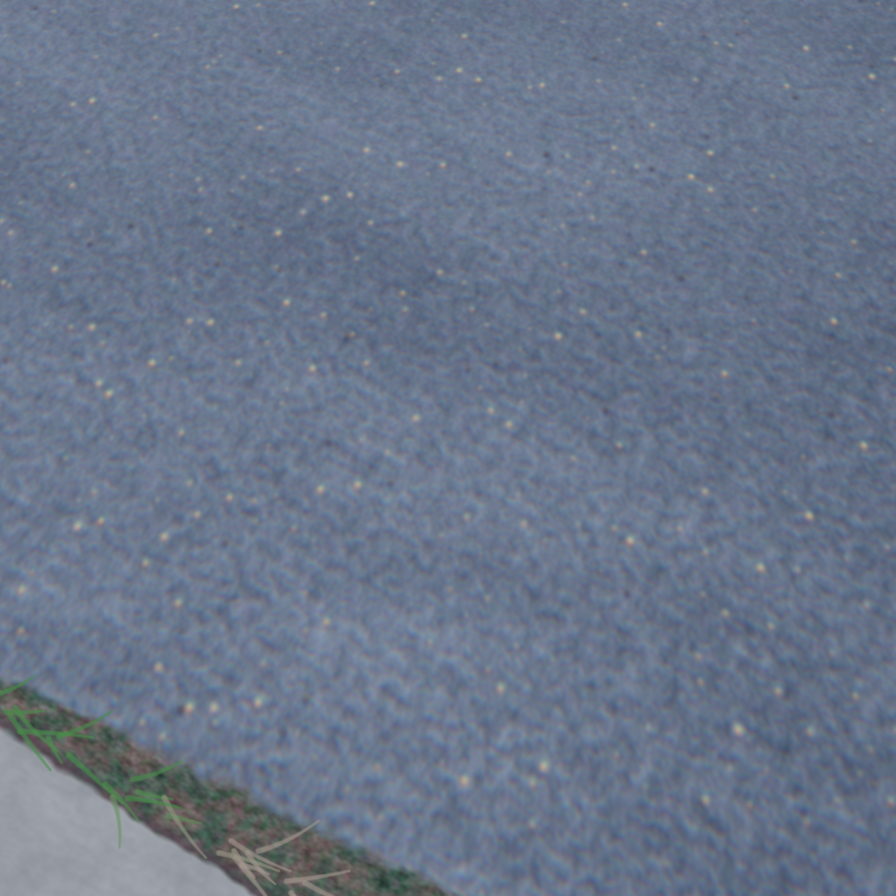
A three.js fragment shader for this texture:

```glsl
varying vec2 vUv;

const vec3 ASPHALT = vec3(0.408, 0.457, 0.543);
const vec3 DIRT_BROWN = vec3(0.40, 0.36, 0.35);
const vec3 DIRT_GREEN = vec3(0.27, 0.35, 0.32);
const vec3 KERB = vec3(0.60, 0.62, 0.65);
const vec3 KERB_RIM = vec3(0.33, 0.26, 0.32);
const vec3 FLECK = vec3(0.80, 0.74, 0.60);
const vec3 PIT = vec3(0.27, 0.26, 0.33);
const vec3 GRASS = vec3(0.28, 0.55, 0.29);
const vec3 STRAW = vec3(0.64, 0.59, 0.56);

const float GRAIN_SCALE = 82.0;
const float GRAIN_CONTRAST = 0.115;
const float GRAIN_ANGLE = 0.5;
const float BAND_CONTRAST = 0.065;
const float PERSPECTIVE = 0.5;
const vec2 FRINGE = vec2(0.0008, 0.0022);
const float FLECK_CELLS = 46.0;
const float FLECK_SHARE = 0.15;
const float PIT_CELLS = 34.0;
const float PIT_SHARE = 0.07;
const int BLADES = 26;

vec2 hash2(vec2 p) {
  vec2 k = vec2(dot(p, vec2(127.1, 311.7)), dot(p, vec2(269.5, 183.3)));
  return fract(sin(k) * 43758.5453);
}

float gradientNoise(vec2 p) {
  vec2 i = floor(p), f = fract(p);
  vec2 u = f * f * f * (f * (f * 6.0 - 15.0) + 10.0);
  vec2 e = vec2(0.0, 1.0);
  float a = dot(hash2(i) * 2.0 - 1.0, f);
  float b = dot(hash2(i + e.yx) * 2.0 - 1.0, f - e.yx);
  float c = dot(hash2(i + e.xy) * 2.0 - 1.0, f - e.xy);
  float d = dot(hash2(i + e.yy) * 2.0 - 1.0, f - e.yy);
  return mix(mix(a, b, u.x), mix(c, d, u.x), u.y);
}

vec2 turn(vec2 p, float angle) {
  float c = cos(angle), s = sin(angle);
  return vec2(c * p.x - s * p.y, s * p.x + c * p.y);
}

float grain(vec2 p) {
  vec2 q = turn(p, GRAIN_ANGLE) * vec2(0.85, 1.15) * GRAIN_SCALE;
  return gradientNoise(q) + 0.6 * gradientNoise(q * 2.1 + 17.0)
       + 0.45 * gradientNoise(q * 0.4 + 5.0);
}

// Scattered soft dots; each channel is shifted to give coloured fringes
vec3 dots(vec2 p, float cells, float share, float seed) {
  vec3 cover = vec3(0.0);
  vec2 home = floor(p * cells);
  for (int y = -1; y <= 1; y++) {
    for (int x = -1; x <= 1; x++) {
      vec2 cell = home + vec2(x, y);
      vec2 pick = hash2(cell + seed);
      vec2 d = p - (cell + hash2(cell + seed + 31.0)) / cells;
      float radius = mix(0.0024, 0.0046, pick.y);
      vec2 r = (d + FRINGE * 0.6) / radius, g = d / radius;
      vec2 b = (d - FRINGE * 0.6) / radius;
      vec3 spot = exp(-vec3(dot(r, r), dot(g, g), dot(b, b)));
      cover = max(cover, spot * step(pick.x, share) * mix(0.2, 1.0, pick.y * pick.y));
    }
  }
  return cover;
}

vec3 asphalt(vec2 uv) {
  vec2 centred = uv - 0.5;
  vec2 ground = centred / (1.0 - PERSPECTIVE * centred.y);
  float band = gradientNoise(turn(uv, 0.35) * vec2(1.8, 5.0) + 3.0)
             + 0.6 * gradientNoise(turn(uv, 0.3) * vec2(5.0, 13.0) + 9.0);
  float shade = (uv.y - 0.84 + 0.26 * uv.x) / 0.13;
  float tone = BAND_CONTRAST * band - 0.03 * exp(-shade * shade)
             + 0.03 * (0.55 - uv.x) + 0.008;
  vec3 grains = vec3(grain(ground - FRINGE), grain(ground), grain(ground + FRINGE));
  float contrast = GRAIN_CONTRAST * mix(1.15, 0.7, uv.y);
  float tint = gradientNoise(uv * 45.0 + 40.0);
  vec3 color = ASPHALT + tone + contrast * grains + tint * vec3(0.02, -0.012, 0.008);
  color = mix(color, PIT, 0.6 * dots(ground + 2.0, PIT_CELLS, PIT_SHARE, 7.0));
  return mix(color, FLECK, 0.8 * dots(ground + 2.0, FLECK_CELLS, FLECK_SHARE, 53.0));
}

vec3 dirt(vec2 uv) {
  float patches = gradientNoise(uv * 28.0) + 0.5 * gradientNoise(uv * 75.0);
  vec3 color = mix(DIRT_BROWN, DIRT_GREEN, smoothstep(-0.35, 0.4, patches));
  return color + 0.16 * grain(uv) + 0.08 * gradientNoise(uv * 110.0) * vec3(1.0, -0.6, 0.5);
}

// Bent tapering blades lying along the verge
vec3 addBlades(vec3 color, vec2 uv) {
  for (int i = 0; i < BLADES; i++) {
    vec2 a = hash2(vec2(i, 3.0)), b = hash2(vec2(i, 11.0));
    float along = a.x * a.x;
    vec2 root = mix(vec2(-0.01, 0.215), vec2(0.38, -0.02), a.x) + vec2(0.0, 0.04 * a.y - 0.025);
    vec2 d = turn(uv - root, mix(-0.5, 1.2, b.x));
    float len = mix(0.03, 0.085, b.y);
    float t = clamp(d.x / len, 0.0, 1.0);
    float bend = (a.y - 0.5) * 0.03 * t * t;
    float dist = length(vec2(d.x - t * len, d.y - bend));
    float width = mix(0.0026, 0.0008, t);
    float cover = 1.0 - smoothstep(width - 0.001, width + 0.002, dist);
    vec3 blade = mix(GRASS, STRAW, smoothstep(0.1, 0.5, along + 0.3 * (b.x - 0.5)));
    color = mix(color, blade, 0.65 * cover);
  }
  return color;
}

void main() {
  vec2 uv = vUv;
  float ragged = 0.025 * gradientNoise(uv * 14.0) + 0.012 * gradientNoise(uv * 55.0);
  float verge = uv.y - (0.243 - 0.475 * uv.x) + ragged;
  float kerbEdge = uv.y - (0.187 - 0.66 * uv.x) + 0.5 * ragged;

  vec3 color = mix(dirt(uv), asphalt(uv), smoothstep(-0.010, 0.010, verge));
  color = mix(color, KERB_RIM, 0.6 * exp(-pow((kerbEdge - 0.006) / 0.008, 2.0)));
  vec3 kerb = KERB + 0.035 * grain(uv * 0.8) + 0.05 * gradientNoise(uv * 16.0);
  color = mix(kerb, color, smoothstep(-0.005, 0.005, kerbEdge));
  gl_FragColor = vec4(addBlades(color, uv), 1.0);
}
```
